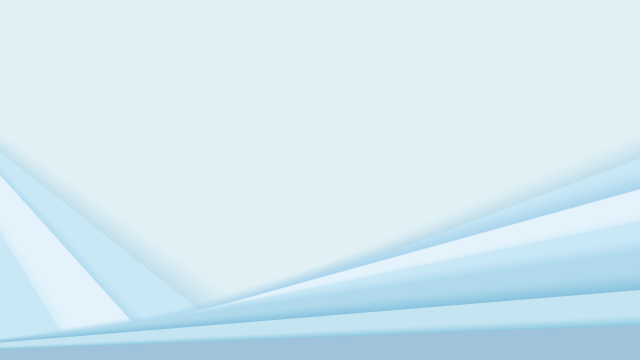
Give the GLSL for this background, as a WebGL 2 fragment shader.

```glsl
#version 300 es
precision highp float;

uniform vec2 u_resolution;
out vec4 fragColor;

// Fills the area below a slanted edge and casts a soft shadow above it.
// edge: heights at the left and right sides; reach: shadow height at both sides.
vec3 addPanel(vec3 below, vec2 uv, vec2 edge, vec3 fill, vec2 reach, vec3 shadow) {
    float height = uv.y - mix(edge.x, edge.y, uv.x);
    float spread = max(mix(reach.x, reach.y, uv.x), 0.001);
    float shade = pow(clamp(1.0 - height / spread, 0.0, 1.0), 1.3);
    float cover = clamp(0.5 - height / fwidth(height), 0.0, 1.0);
    return mix(mix(below, shadow, shade), fill, cover);
}

void main() {
    vec2 uv = gl_FragCoord.xy / u_resolution;
    vec3 sky = vec3(0.88, 0.94, 0.96);
    vec3 paleBlue = vec3(0.79, 0.91, 0.965);
    vec3 iceWhite = vec3(0.89, 0.95, 0.985);
    vec3 softShadow = vec3(0.75, 0.87, 0.92);
    vec3 iceShadow = vec3(0.84, 0.93, 0.975);
    vec3 color = sky;

    // Steep fan on the left
    color = addPanel(color, uv, vec2(0.579, -0.836), paleBlue, vec2(0.055, 0.243), softShadow);
    color = addPanel(color, uv, vec2(0.514, -1.463), iceWhite, vec2(0.03, 0.14), vec3(0.70, 0.86, 0.94));
    color = addPanel(color, uv, vec2(0.356, -2.558), paleBlue, vec2(0.04, 0.30), iceShadow);

    // Shallow fan on the right
    color = addPanel(color, uv, vec2(-0.106, 0.560), paleBlue, vec2(0.005, 0.072), softShadow);
    color = addPanel(color, uv, vec2(-0.017, 0.4745), iceWhite, vec2(0.01, 0.065), vec3(0.66, 0.83, 0.925));
    color = addPanel(color, uv, vec2(0.023, 0.3865), paleBlue, vec2(0.0, 0.02), iceShadow);

    // Low bands across the whole width
    color = addPanel(color, uv, vec2(0.051, 0.2985), vec3(0.69, 0.855, 0.925), vec2(0.012, 0.045), vec3(0.68, 0.85, 0.93));
    color = addPanel(color, uv, vec2(0.0486, 0.1944), vec3(0.77, 0.895, 0.945), vec2(0.012, 0.055), vec3(0.53, 0.76, 0.87));
    color = addPanel(color, uv, vec2(0.030, 0.0972), vec3(0.62, 0.765, 0.86), vec2(0.008, 0.03), vec3(0.56, 0.79, 0.88));

    fragColor = vec4(color, 1.0);
}
```
